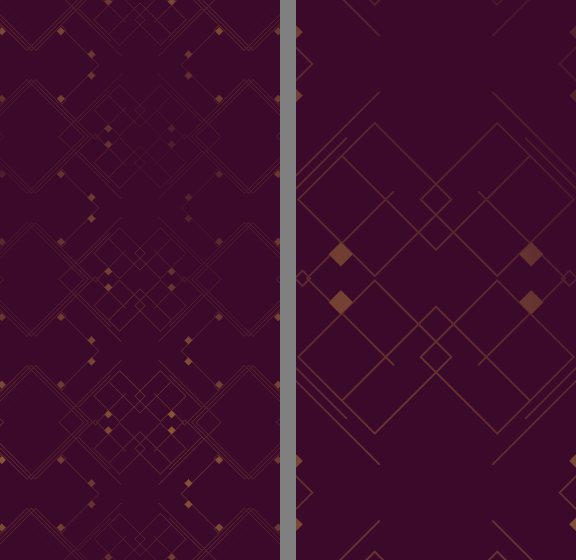
Left: the whole. Right: its middle third, enlarged.
Write a Shadertoy shader that draws this pattern.

```glsl
float segment(vec2 p, vec2 a, vec2 b) {
    vec2 pa = p - a, ba = b - a;
    return length(pa - ba * clamp(dot(pa, ba) / dot(ba, ba), 0.0, 1.0));
}

float diamond(vec2 p, float r) {
    return (abs(p.x) + abs(p.y) - r) * 0.7071;
}

float outline(vec2 p, float r) {
    return abs(diamond(p, r));
}

// Line work of one quarter tile
float lattice(vec2 p) {
    float d = 1e3;
    for (float side = -1.0; side < 2.0; side += 2.0) {
        // overlapping central pair
        d = min(d, outline(p - vec2(28.0 * side, 36), 35.0));
        // staggered outer diamonds
        d = min(d, outline(p - vec2(149.0 + 6.0 * side, 0), 78.0));
    }
    d = min(d, outline(p - vec2(149, 0), 78.0));

    // small links
    d = min(d, outline(p - vec2(61, 0), 3.5));
    d = min(d, outline(p - vec2(107, 50), 5.5));

    // open diagonals
    d = min(d, segment(p, vec2(111, 0), vec2(26, 85)));
    d = min(d, segment(p, vec2(84, 21), vec2(41, 64)));
    d = min(d, segment(p, vec2(59, 0), vec2(19.5, 39.5)));
    d = min(d, segment(p, vec2(0, 13), vec2(43, 56)));
    d = min(d, segment(p, vec2(56.5, 98), vec2(104.5, 50)));
    return d;
}

// Solid accents at the line ends
float studs(vec2 p) {
    float d = diamond(p - vec2(43.5, 11), 5.6);
    d = min(d, diamond(p - vec2(66.5, 83.5), 5.6));
    return min(d, diamond(p - vec2(108.5, 51.7), 5.6));
}

float coverage(float d, float pixel) {
    return clamp(0.5 - d / pixel, 0.0, 1.0);
}

void mainImage(out vec4 fragColor, in vec2 fragCoord) {
    // The canvas is 768 units tall
    float pixel = 768.0 / iResolution.y;
    vec2 p = (fragCoord - 0.5 * iResolution.xy) * pixel - vec2(0, 0.8);

    // Mirrored repeat
    vec2 tile = vec2(298, 196);
    vec2 q = abs(mod(p + 0.5 * tile, tile) - 0.5 * tile);

    // Uneven foil wear from layered sines
    vec2 uv = fragCoord / iResolution.xy;
    uv.y = 1.0 - uv.y;
    float wear = 0.66 - 0.22 * cos(7.0 * (uv.y - 0.3))
               - 0.17 * sin(9.0 * uv.x - 6.0 * uv.y - 2.3)
               + 0.05 * sin(23.0 * uv.x + 17.0 * uv.y);

    float foil = 0.52 * coverage(lattice(q) - 0.42, pixel);
    foil = max(foil, 0.06 * coverage(outline(q - vec2(149, 0), 52.0) - 0.4, pixel));
    foil = max(foil, 0.85 * coverage(studs(q), pixel));

    vec3 color = mix(vec3(0.23, 0.035, 0.16), vec3(0.58, 0.38, 0.22), foil * clamp(wear, 0.0, 1.0));
    fragColor = vec4(color, 1.0);
}
```
